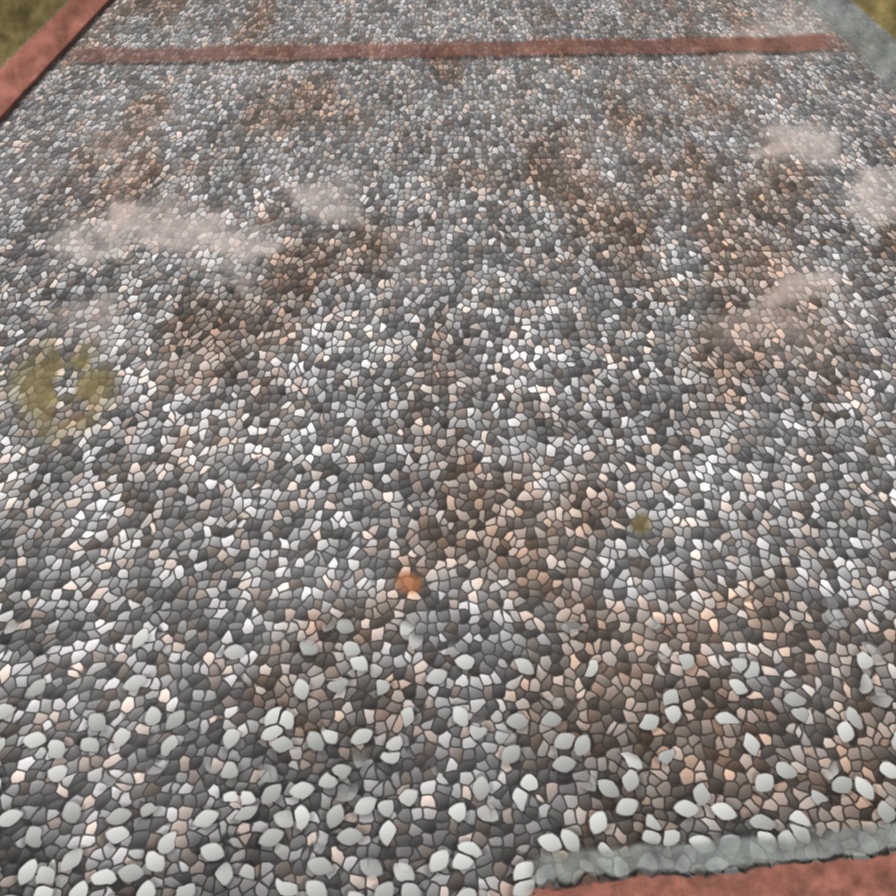
Reproduce this texture procedurally as a WebGL 2 fragment shader.

```glsl
#version 300 es
precision highp float;
// A gravel drive seen in perspective: fine grey chips recede towards the top,
// coarse pale stones gather at the bottom. Both are jittered cells on a ground
// mapping that keeps grains round; noise adds dirt, sun dapples and brick edges.
uniform vec2 u_resolution;
out vec4 fragColor;

#define HORIZON 1.41
#define FINE_SCALE 92.0
#define COARSE_SCALE 45.0
#define COARSE_COVER 0.78
#define SOFTNESS 0.0011
#define GAP_TONE 0.33
#define GREY vec3(1.0, 0.985, 0.98)
#define SUN vec3(0.83, 0.77, 0.74)
#define BRICK vec3(0.57, 0.38, 0.33)
#define OLIVE vec3(0.53, 0.47, 0.31)
#define CEMENT vec3(0.56, 0.58, 0.56)

vec2 hash22(vec2 p) {
  vec3 q = fract((p.xyx + 217.0) * vec3(0.1031, 0.1030, 0.0973));
  q += dot(q, q.yzx + 33.33);
  return fract((q.xx + q.yz) * q.zy);
}

float noise(vec2 p) {
  vec2 i = floor(p), f = fract(p);
  f = f * f * (3.0 - 2.0 * f);
  float low = mix(hash22(i).x, hash22(i + vec2(1, 0)).x, f.x);
  float high = mix(hash22(i + vec2(0, 1)).x, hash22(i + vec2(1, 1)).x, f.x);
  return mix(low, high, f.y);
}

float fbm(vec2 p) {
  float sum = 0.0, amp = 0.53;
  for (int i = 0; i < 4; i++) {
    sum += amp * noise(p);
    p = mat2(1.6, 1.2, -1.2, 1.6) * p + 5.3;
    amp *= 0.5;
  }
  return sum;
}

// Angular cells: x distance to centre, y gap to the next, z random, w lit tilt.
vec4 stones(vec2 uv) {
  vec2 base = floor(uv);
  float nearest = 9.0, second = 9.0, id = 0.0, tilt = 0.0;
  for (int j = -1; j <= 1; j++)
    for (int i = -1; i <= 1; i++) {
      vec2 cell = base + vec2(i, j), r = hash22(cell);
      vec2 d = uv - cell - 0.5 - 0.8 * (r - 0.5);
      float a = 6.2832 * fract(r.x * 13.0 + r.y * 5.0);
      vec2 e = mat2(cos(a), sin(a), -sin(a), cos(a)) * d * vec2(0.84, 1.2);
      float dist = mix(length(e), abs(e.x) + abs(e.y), 0.3);
      if (dist < nearest) {
        second = nearest;
        nearest = dist;
        id = hash22(cell + 61.0).y;
        tilt = dot(d, vec2(-0.4, 0.9));
      } else second = min(second, dist);
    }
  return vec4(nearest, second - nearest, id, tilt);
}

float blob(vec2 p, vec2 centre, vec2 radius) {
  return 1.0 - smoothstep(0.45, 1.15, length((p - centre) / radius));
}

float band(float x, float lo, float hi, float soft) {
  return smoothstep(lo - soft, lo + soft, x) - smoothstep(hi - soft, hi + soft, x);
}

vec3 gravel(vec2 p, vec2 ground) {
  // Fine chips
  vec4 chip = stones(ground * FINE_SCALE);
  float tone = mix(0.37, 0.98, pow(chip.z, 1.35)) + 0.2 * chip.w;
  tone = mix(GAP_TONE, tone, smoothstep(0.0, 0.28, chip.y));
  tone = mix(0.55, tone, mix(1.0, 0.6, smoothstep(0.55, 1.0, p.y)));
  tone *= 0.8 + 0.4 * fbm(ground * 17.0);
  vec3 col = tone * mix(GREY, vec3(1.06, 0.98, 0.93), step(0.8, fract(chip.z * 17.0)));
  float dirt = smoothstep(0.52, 0.76, fbm(ground * 8.0 + 7.0));
  col *= mix(vec3(1), vec3(0.93, 0.85, 0.79), dirt);
  // Coarse pale stones with dark surroundings
  vec4 rock = stones(ground * COARSE_SCALE + 31.0);
  float reach = p.y + 0.22 * (fbm(ground * 7.0 + 3.0) - 0.5);
  float cover = COARSE_COVER * (1.0 - smoothstep(0.03, 0.33, reach));
  float present = smoothstep(0.0, 0.1, cover - fract(rock.z * 7.0));
  float body = (1.0 - smoothstep(0.36, 0.47, rock.x)) * smoothstep(0.03, 0.15, rock.y);
  col *= 1.0 - 0.22 * cover - 0.25 * present * (1.0 - smoothstep(0.4, 0.75, rock.x));
  vec3 pale = (0.68 + 0.18 * rock.z + 0.24 * rock.w) * vec3(1.0, 1.0, 0.98);
  return mix(col, pale, present * body);
}

vec3 scene(vec2 p) {
  float depth = HORIZON - p.y, side = (p.x - 0.5) / depth;
  vec2 ground = vec2(side, -log(depth));
  float grain = fbm(p * 70.0), ragged = 0.012 * (fbm(p * 35.0) - 0.5);
  vec3 col = gravel(p, ground);
  // Sun dapples and stains
  float zone = max(blob(p, vec2(0.24, 0.73), vec2(0.25, 0.15)), blob(p, vec2(0.87, 0.80), vec2(0.18, 0.22)));
  float dapple = zone * smoothstep(0.47, 0.67, fbm(p * vec2(11.0, 19.0) + 2.0));
  col = mix(col, SUN * (0.85 + 0.3 * grain), 0.72 * dapple);
  float stain = blob(p + 2.5 * ragged, vec2(0.07, 0.57), vec2(0.065, 0.06)) * smoothstep(0.34, 0.5, fbm(p * 25.0));
  stain = max(stain, blob(p, vec2(0.715, 0.415), vec2(0.014)));
  col = mix(col, OLIVE * (0.75 + 0.5 * grain), 0.75 * stain);
  col = mix(col, vec3(0.68, 0.43, 0.29), 0.8 * blob(p + ragged, vec2(0.455, 0.348), vec2(0.019, 0.015)));
  // Brick strip across the far end
  float strip = p.y - 0.934 - 0.018 * p.x + 0.5 * ragged, along = band(p.x, 0.08, 0.93, 0.02);
  vec3 brick = BRICK * (0.7 + 0.6 * grain);
  col = mix(col, brick * 0.87, along * band(strip, -0.007, 0.010, 0.003) * (0.5 + 0.35 * p.x));
  col *= 1.0 - 0.3 * along * band(strip, -0.010, -0.006, 0.002);
  // Converging borders
  col = mix(col, brick * 1.08, band(side, -1.03, -0.915, 0.006));
  col *= 1.0 - 0.6 * band(side, -0.925, -0.905, 0.006);
  col = mix(col, OLIVE * (0.5 + 0.6 * grain), 1.0 - smoothstep(-1.04, -1.02, side));
  col = mix(col, CEMENT * (0.6 + 0.6 * grain), 0.8 * band(side, 0.97, 1.10, 0.01));
  col = mix(col, OLIVE * (0.6 + 0.7 * grain), smoothstep(1.09, 1.11, side));
  // Cement lip and brick at the near right corner
  float lip = p.y - 0.09 * (p.x - 0.59) + 2.0 * ragged, corner = smoothstep(0.58, 0.61, p.x + ragged);
  col = mix(col, CEMENT * (0.72 + 0.5 * grain), 0.8 * corner * band(lip, 0.012, 0.042, 0.006));
  col = mix(col, brick * 1.05, corner * (1.0 - smoothstep(0.005, 0.010, lip)));
  return col * (1.0 - 0.45 * corner * band(lip, 0.007, 0.013, 0.003));
}

void main() {
  vec2 p = gl_FragCoord.xy / u_resolution;
  vec3 sum = vec3(0);
  for (int i = 0; i < 4; i++)
    sum += scene(p + SOFTNESS * (vec2(i & 1, i >> 1) - 0.5));
  fragColor = vec4(clamp(sum * 0.25, 0.0, 1.0), 1.0);
}
```
